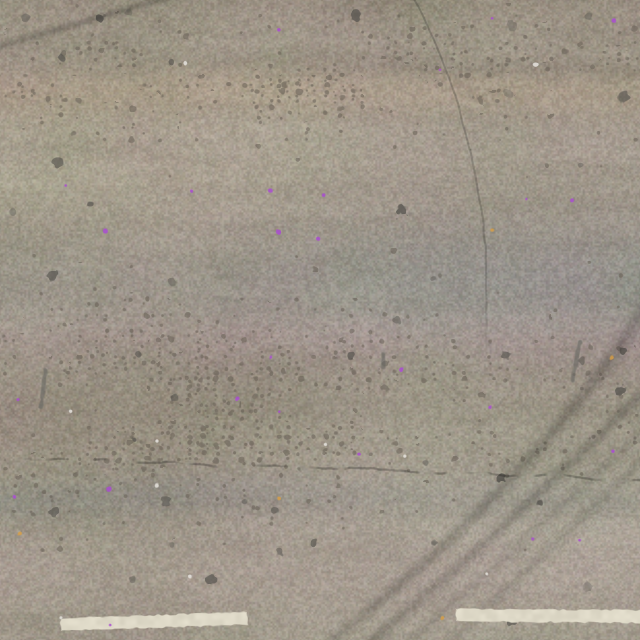
Give the GLSL for this texture, as a WebGL 2 fragment shader.

```glsl
#version 300 es
precision highp float;
// Worn asphalt road from above: dusty bands, oil spots, tyre arcs and lane dashes.
uniform vec2 u_resolution;
out vec4 fragColor;

float hash(vec2 p) {
    vec3 q = fract(vec3(p.xyx) * 0.1031);
    q += dot(q, q.yzx + 33.33);
    return fract((q.x + q.y) * q.z);
}

float noise(vec2 p) {
    vec2 i = floor(p), f = fract(p);
    f = f * f * (3.0 - 2.0 * f);
    return mix(mix(hash(i), hash(i + vec2(1, 0)), f.x),
               mix(hash(i + vec2(0, 1)), hash(i + vec2(1, 1)), f.x), f.y);
}

float fbm(vec2 p) {
    float sum = 0.0, amp = 0.5;
    for (int i = 0; i < 4; i++) {
        sum += amp * noise(p);
        p = p * 2.03 + 17.3;
        amp *= 0.5;
    }
    return sum / 0.9375;
}

// Soft horizontal band around a height
float band(float y, float center, float width) {
    float d = (y - center) / width;
    return exp(-d * d);
}

// Ragged spots, one per grid cell: returns coverage and a random tag
vec2 spots(vec2 p, vec2 grid, float density, float radius, float seed) {
    vec2 g = p * grid, cell = floor(g);
    vec2 center = 0.3 + 0.4 * vec2(hash(cell + seed), hash(cell + seed + 41.7));
    float size = radius * mix(0.45, 1.0, hash(cell + seed + 9.1));
    vec2 d = (g - cell - center) * vec2(1.0, grid.x / grid.y);
    float dist = length(d) / grid.x + (noise(p * 190.0 + seed) - 0.5) * size * 0.9;
    float present = step(hash(cell + seed + 73.3), density);
    return vec2(present * (1.0 - smoothstep(size - 0.0014, size + 0.0014, dist)),
                hash(cell + seed + 5.9));
}

float segment(vec2 p, vec2 a, vec2 b) {
    vec2 ab = b - a;
    return length(p - a - ab * clamp(dot(p - a, ab) / dot(ab, ab), 0.0, 1.0));
}

// Short upright scuffs, scattered on a coarse grid
float scuffs(vec2 p) {
    vec2 g = p * 6.0, cell = floor(g);
    float lean = hash(cell + 3.1) - 0.5, reach = mix(0.05, 0.18, hash(cell + 8.4));
    vec2 center = 0.35 + 0.3 * vec2(hash(cell + 12.6), hash(cell + 27.2));
    vec2 tip = vec2(lean, 1.0) * reach;
    float d = segment(g - cell, center - tip, center + tip) / 6.0;
    d += (noise(p * 120.0) - 0.5) * 0.003;
    return step(hash(cell + 55.0), 0.16) * (1.0 - smoothstep(0.001, 0.005, d));
}

// Painted dash with worn edges
float dash(vec2 p, vec2 a, vec2 b) {
    vec2 along = normalize(b - a), q = p - 0.5 * (a + b);
    vec2 d = abs(vec2(dot(q, along), dot(q, vec2(-along.y, along.x))));
    d -= vec2(0.5 * length(b - a), 0.0098);
    float edge = max(d.x, d.y) + (noise(p * 150.0) - 0.5) * 0.003;
    return 1.0 - smoothstep(-0.0015, 0.0015, edge);
}

void main() {
    vec2 p = gl_FragCoord.xy / u_resolution;
    float y = p.y + 0.025 * (fbm(p * vec2(2.5, 4.0)) - 0.5);
    float right = smoothstep(0.2, 0.75, p.x), left = 1.0 - right;

    // Dusty, bluish and brown bands
    vec3 col = vec3(0.622, 0.590, 0.537);
    col += vec3(0.038, 0.036, 0.026) * band(y, 0.74, 0.14) * left;
    col += vec3(0.035, 0.016, 0.002) * band(y, 0.855, 0.04);
    col -= vec3(0.035, 0.035, 0.042) * band(y, 1.0, 0.08);
    col -= vec3(0.045, 0.044, 0.038) * band(y, 0.893, 0.016) * mix(0.35, 1.0, right);
    col += vec3(-0.038, -0.018, 0.012) * band(y, 0.56, 0.09) * mix(0.35, 1.0, right);
    col += vec3(0.014, -0.004, 0.012) * band(y, 0.475, 0.035);
    col -= vec3(0.040, 0.044, 0.046) * band(y, 0.36, 0.11) * mix(0.4, 1.0, left);
    col += vec3(-0.046, -0.032, -0.016) * band(y, 0.225, 0.03) * mix(0.5, 1.0, left);
    col += vec3(0.014, 0.006, 0.012) * band(y, 0.1, 0.07);
    col += vec3(0.024, 0.030, 0.030) * right * band(y, 0.2, 0.18);

    // Lengthwise streaks, cloudy wear and fine grain
    col += 0.055 * (fbm(p * vec2(2.0, 34.0) + 4.0) - 0.5);
    col += 0.060 * (fbm(p * vec2(5.0, 8.0) + 30.0) - 0.5);
    col += vec3(0.03, -0.01, 0.03) * (fbm(p * 9.0 + 61.0) - 0.5);
    col += 0.085 * (noise(p * 330.0) - 0.5) + 0.05 * (noise(p * 170.0 + 7.0) - 0.5);
    col += 0.025 * (vec3(noise(p * 240.0), noise(p * 240.0 + 90.0), noise(p * 240.0 + 180.0)) - 0.5);

    // Oil spots, crowded in the soiled bands
    float soiled = band(y, 0.87, 0.07) * 0.7 + band(y, 0.37, 0.12) * mix(0.25, 1.0, left);
    float patchy = soiled * smoothstep(0.3, 0.65, fbm(p * vec2(6.0, 14.0) + 80.0));
    float flecks = spots(p, vec2(46.0, 80.0), 0.65 * patchy, 0.0048, 2.0).x;
    flecks = max(flecks, spots(p + 0.013, vec2(70.0, 120.0), 0.65 * patchy, 0.0032, 19.0).x);
    vec2 drops = spots(p, vec2(17.0), 0.15, 0.0085, 31.0);
    col = mix(col, vec3(0.40, 0.37, 0.33), 0.55 * flecks);
    col = mix(col, vec3(0.33, 0.32, 0.30), drops.x * mix(0.25, 0.8, drops.y));
    col = mix(col, vec3(0.40, 0.40, 0.38), 0.6 * scuffs(p));

    // Tyre arcs sweeping up to the right, widest marks first
    for (int i = 0; i < 4; i++) {
        float k = float(i);
        float path = 0.52 + 0.062 * k + (1.26 - 0.06 * k) * p.y - 0.62 * exp(-0.8 * k) * p.y * p.y;
        float d = abs(p.x - path) * 0.68;
        float rubber = exp(-pow(d / 0.0095, 2.0)) * mix(0.6, 1.0, noise(p * vec2(9.0, 14.0) + k));
        col *= 1.0 - rubber * (i < 2 ? 0.19 : 0.10);
    }
    float skid = segment(p, vec2(-0.02, 0.922), vec2(0.27, 1.006));
    col *= 1.0 - 0.17 * exp(-pow(skid / 0.006, 2.0));

    // Thin cracks
    float bend = max(p.y - 0.55, 0.0) / 0.45;
    float crack = abs(p.x - 0.76 + 0.11 * bend * bend - 0.006 * (fbm(p * 20.0) - 0.5));
    col *= 1.0 - 0.18 * (1.0 - smoothstep(0.0005, 0.0028, crack)) * smoothstep(0.4, 0.6, p.y);
    float seam = abs(p.y - 0.285 + 0.035 * p.x - 0.016 * (fbm(p * vec2(14.0, 2.0)) - 0.5));
    col *= 1.0 - 0.24 * (1.0 - smoothstep(0.0005, 0.003, seam)) * smoothstep(0.4, 0.65, noise(p * 45.0));

    // Lane dashes
    float paint = max(dash(p, vec2(0.095, 0.024), vec2(0.386, 0.034)),
                      dash(p, vec2(0.712, 0.039), vec2(1.05, 0.036)));
    vec3 paintColor = vec3(0.88, 0.86, 0.79) + 0.06 * (noise(p * 110.0) - 0.5);
    col = mix(col, paintColor, 0.96 * paint);

    // Bright litter: violet, pale and orange bits
    vec2 litter = spots(p, vec2(15.0), 0.17, 0.0038, 67.0);
    vec3 bit = litter.y < 0.5 ? vec3(0.66, 0.30, 0.82)
             : litter.y < 0.8 ? vec3(0.90, 0.89, 0.87) : vec3(0.84, 0.62, 0.28);
    col = mix(col, bit, 0.85 * litter.x);

    fragColor = vec4(clamp(col, 0.0, 1.0), 1.0);
}
```
